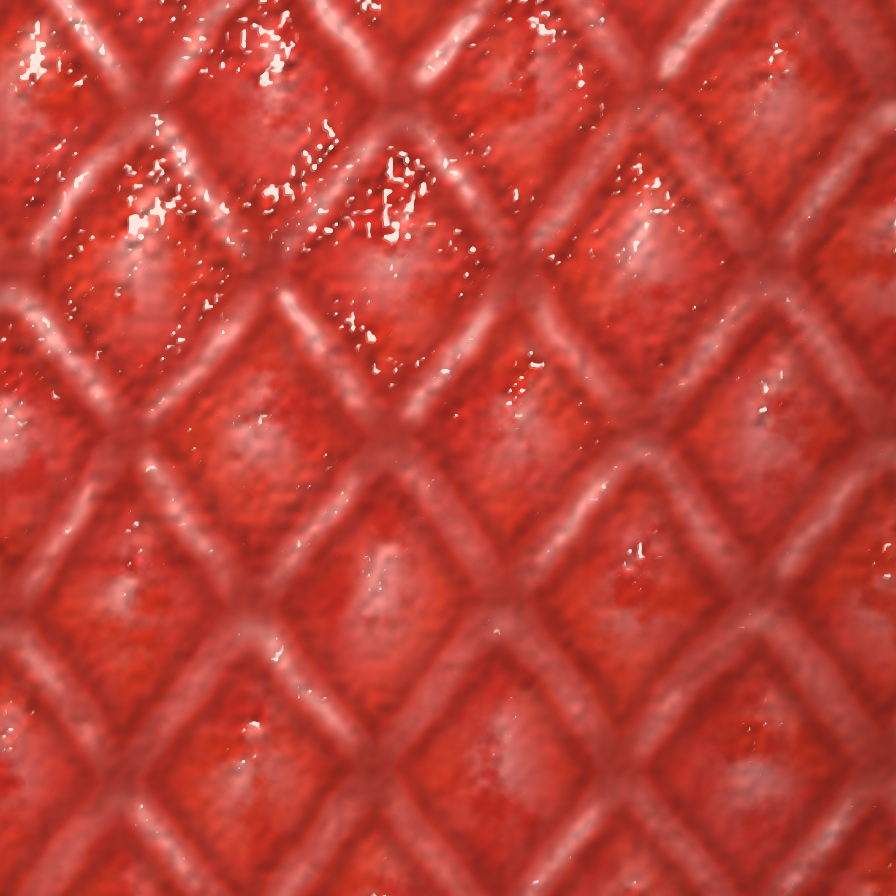
A three.js fragment shader for this texture:

```glsl
varying vec2 vUv;

const vec2 NODE_ORIGIN = vec2(0.43, 0.512);
const vec2 DIAMOND_SIZE = vec2(0.281, 0.375);
const vec2 LEAN = vec2(0.035, 0.015);
const vec3 DEEP_RED = vec3(0.6, 0.16, 0.125);
const vec3 BODY_RED = vec3(0.76, 0.175, 0.135);
const vec3 WARM_RED = vec3(0.81, 0.21, 0.12);
const vec3 RIDGE_RED = vec3(0.755, 0.27, 0.235);
const vec3 DUSTY_PINK = vec3(0.78, 0.4, 0.38);
const vec3 SHEEN_PINK = vec3(0.93, 0.64, 0.61);
const vec3 GLINT_WHITE = vec3(1.0, 0.93, 0.89);

float hash(vec2 p) {
  return fract(sin(dot(p, vec2(127.1, 311.7))) * 43758.5453);
}

float noise(vec2 p) {
  vec2 i = floor(p);
  vec2 f = fract(p);
  f = f * f * (3.0 - 2.0 * f);
  float low = mix(hash(i), hash(i + vec2(1.0, 0.0)), f.x);
  float high = mix(hash(i + vec2(0.0, 1.0)), hash(i + 1.0), f.x);
  return mix(low, high, f.y);
}

float fbm(vec2 p) {
  float sum = 0.0;
  for (int i = 0; i < 4; i++) {
    sum += noise(p) * exp2(-float(i) - 1.0);
    p = p * 2.03 + 17.0;
  }
  return sum;
}

// Diagonal coordinates: ridges lie on the integers of both axes
vec2 lattice(vec2 uv) {
  vec2 p = uv - NODE_ORIGIN;
  p = (p - LEAN * p.yx) / DIAMOND_SIZE;
  return vec2(p.x + p.y, p.x - p.y);
}

float bell(float x, float width) {
  return exp(-x * x / (width * width));
}

float blob(vec2 p, vec2 centre, vec2 size) {
  vec2 d = (p - centre) / size;
  return exp(-dot(d, d));
}

// Highlight along one ridge, fading toward its two nodes
float ridgeSheen(float offset, float along, float seed) {
  float ends = smoothstep(0.06, 0.2, along) * (1.0 - smoothstep(0.6, 0.95, along));
  return bell(offset, 0.044) * ends * (0.35 + 0.65 * seed);
}

// Small irregular wet glints
float sparkle(vec2 uv, float amount) {
  float grain = noise(uv * vec2(165.0, 140.0)) * 0.8 + noise(uv * 240.0 + 31.0) * 0.2;
  float edge = mix(0.96, 0.52, clamp(amount, 0.0, 1.0));
  return smoothstep(edge, edge + 0.13, grain);
}

void main() {
  vec2 warp = vec2(noise(vUv * 8.0), noise(vUv * 8.0 + 19.0)) - 0.5;
  vec2 ripple = vec2(noise(vUv * 38.0), noise(vUv * 38.0 + 11.0)) - 0.5;
  vec2 ab = lattice(vUv + warp * 0.016 + ripple * 0.007);
  vec2 cell = floor(ab);
  vec2 q = fract(ab) - 0.5;
  vec2 local = vec2(q.x + q.y, q.x - q.y);
  vec2 offset = fract(ab + 0.5) - 0.5;
  vec2 line = floor(ab + 0.5);
  float edgeDistance = min(abs(offset.x), abs(offset.y));
  float node = bell(length(offset), 0.19);
  float seed = hash(cell + 5.0);
  float mottle = fbm(vUv * 24.0);
  float gloss = blob(vUv, vec2(0.36, 0.85), vec2(0.48, 0.38));
  // Diamond faces, grooves and raised ridges
  float warmth = smoothstep(0.35, 0.62, fbm(vUv * 13.0 + 7.0));
  vec3 color = mix(BODY_RED, WARM_RED, warmth * 0.7);
  color = mix(color, DEEP_RED, 0.85 * bell(edgeDistance - 0.14, 0.055));
  color = mix(color, RIDGE_RED, 1.0 - smoothstep(0.05, 0.11, edgeDistance));
  color = mix(color, DEEP_RED, node * 0.7);
  // Dull raised middle with a paler upper slope
  float hump = blob(local, vec2(0.04, 0.0), vec2(0.36, 0.38));
  color = mix(color, DUSTY_PINK, hump * smoothstep(0.2, 0.6, mottle) * 0.95);
  vec2 crest = vec2(0.06 * seed, 0.17 + 0.1 * seed);
  vec2 leaning = vec2(local.x - 0.35 * (local.y - crest.y), local.y);
  float slope = blob(leaning, crest, vec2(0.14, 0.25));
  color = mix(color, SHEEN_PINK, slope * smoothstep(0.3, 0.6, mottle) * (0.45 + 0.5 * gloss));

  // Ridge highlights: falling ones favour the left, rising ones the right
  float falling = ridgeSheen(offset.x + 0.01, fract(ab.y), hash(vec2(line.x, cell.y)));
  float rising = ridgeSheen(offset.y - 0.01, fract(ab.x), hash(vec2(cell.x, line.y) + 41.0));
  falling *= mix(1.1, 0.4, vUv.x);
  rising *= mix(0.4, 1.1, vUv.x) + 0.6 * gloss;
  float sheen = max(falling, rising) * smoothstep(0.1, 0.65, mottle) * 1.3;
  color = mix(color, SHEEN_PINK, clamp(sheen * (0.65 + 0.6 * gloss), 0.0, 0.88));

  // Wetness on slopes, rims and just below the nodes
  float patches = smoothstep(0.2, 0.6, noise(vUv * 17.0 + 3.0));
  float rim = bell(edgeDistance - 0.18, 0.1) * (1.0 - node);
  vec2 nodeLocal = vec2(offset.x + offset.y, offset.x - offset.y);
  float tip = blob(nodeLocal, vec2(0.0, -0.13), vec2(0.13, 0.09)) * hash(line + 23.0);
  float wet = gloss * patches * (0.22 + 0.65 * rim + 0.65 * slope + 0.45 * sheen);
  wet += slope * (0.32 + 0.35 * seed) + sheen * 0.4 + tip * 0.65;

  // Fine surface relief and broad shading
  float relief = noise(vUv * 85.0) - noise(vUv * 85.0 + vec2(0.45, -0.6));
  color *= 1.0 + relief * (0.11 + 0.4 * clamp(wet, 0.0, 1.0));
  float shade = 0.99 + 0.07 * gloss - 0.12 * smoothstep(0.55, 1.1, vUv.x + 0.3 * (0.5 - vUv.y));
  color *= shade * (0.93 + 0.17 * mottle);

  // Pale halos and bright glints
  color = mix(color, SHEEN_PINK, max(tip * 0.7, 0.4 * sparkle(vUv + 0.002, wet * 1.1)));
  color = mix(color, GLINT_WHITE, sparkle(vUv, wet) * 0.94);
  gl_FragColor = vec4(clamp(color, 0.0, 1.0), 1.0);
}
```
